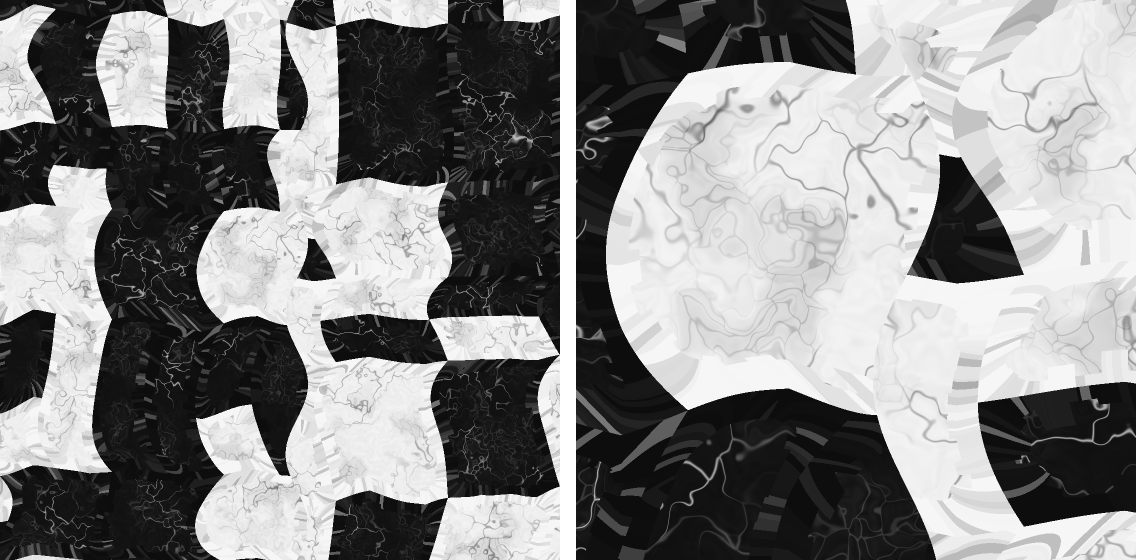
Left, the full canvas; right, a detail of the centre.
A WebGL 1 fragment shader for this texture:

```glsl
precision highp float;
// Black and white marble tiles with bent strips and streaks fanning to their rims.

#define COLUMN 0.1        // width of a narrow tile
#define ROWS 5.0          // tile rows over the canvas
#define BEND 0.048        // sideways bow of the strips
#define SEAM 0.53         // where the rows are shifted
#define RIM 0.041         // width of the streaked rim
#define STREAKS 170.0     // fine streaks per canvas unit
#define VEIN_SCALE 27.0   // size of the vein network
#define WHITE_TONE 0.955
#define BLACK_TONE 0.062

uniform vec2 u_resolution;

float hash(vec2 p) {
  vec3 q = fract(p.xyx * 0.1031);
  q += dot(q, q.yzx + 33.33);
  return fract((q.x + q.y) * q.z);
}

float noise(vec2 p) {
  vec2 i = floor(p), f = fract(p);
  f = f * f * (3.0 - 2.0 * f);
  return mix(mix(hash(i), hash(i + vec2(1.0, 0.0)), f.x),
             mix(hash(i + vec2(0.0, 1.0)), hash(i + 1.0), f.x), f.y);
}

// Thin lines between irregular cells
float cracks(vec2 p, float width) {
  vec2 i = floor(p);
  float nearest = 9.0, second = 9.0;
  for (int y = -1; y <= 1; y++) {
    for (int x = -1; x <= 1; x++) {
      vec2 c = i + vec2(float(x), float(y));
      float d = length(c + vec2(hash(c), hash(c + 71.7)) - p);
      second = min(second, max(nearest, d));
      nearest = min(nearest, d);
    }
  }
  return 1.0 - smoothstep(0.0, width, second - nearest);
}

float marble(vec2 p, float dark) {
  vec2 q = p * VEIN_SCALE;
  vec2 warp = vec2(noise(q * 1.3), noise(q * 1.3 + 40.0)) - 0.5;
  warp += 0.45 * (vec2(noise(q * 4.0), noise(q * 4.0 + 80.0)) - 0.5);
  q += warp;
  float cloud = noise(q * 0.8 + 9.0);
  float grain = noise(q * 7.0);
  float bold = cracks(q, 0.10) * smoothstep(0.3, 0.8, noise(q * 0.6 + 20.0));
  float fine = cracks(q * 2.1 + 5.0, 0.12) * smoothstep(0.4, 0.9, cloud);
  float white = WHITE_TONE - 0.10 * smoothstep(0.45, 0.95, cloud)
              - 0.04 * grain - 0.32 * bold - 0.15 * fine;
  float black = BLACK_TONE + 0.06 * grain * cloud + 0.60 * bold * bold + 0.16 * fine;
  return mix(white, black, dark);
}

float streaks(float along, float key, float dark) {
  float thin = hash(vec2(floor(along * STREAKS), key));
  float broad = hash(vec2(floor(along * STREAKS * 0.3), key + 13.0));
  float white = WHITE_TONE + 0.01 - 0.10 * smoothstep(0.55, 1.0, broad)
              - 0.22 * pow(thin, 7.0);
  float black = BLACK_TONE - 0.01 + 0.07 * smoothstep(0.65, 1.0, broad)
              + 0.40 * pow(thin, 10.0);
  return mix(white, black, dark);
}

float tiles(vec2 p) {
  // Uneven rows with notched edges, shifted beyond the seam
  float side = step(SEAM + 0.02 * sin(p.y * 25.0), p.x);
  float phase = 9.0 * p.y + 2.0 * side;
  float v = ROWS * p.y + 0.22 * sin(phase) + 0.4 * side;
  v += 0.16 * (abs(fract(p.x * 5.0 + 0.2) - 0.5) - 0.25);
  v += 0.12 * (noise(vec2(p.x * 14.0, 3.0 + side)) - 0.5);
  float height = 1.0 / (ROWS + 1.98 * cos(phase));
  float row = floor(v), f = v - row, g = 2.0 * f - 1.0;

  // Bowed or swinging columns; tilt turns the streaks square to the curve
  float bow = BEND * (1.6 * noise(vec2(p.x * 2.5, row * 7.3 + side)) - 0.3);
  float swing = 0.036 * (noise(vec2(p.x * 2.5 + 30.0, row * 5.7)) - 0.5);
  float x = p.x + bow * (1.0 - g * g) + swing * sin(6.2832 * f);
  float tilt = (4.0 * bow * g - 6.2832 * swing * cos(6.2832 * f)) / height;
  float wide = step(0.6, hash(vec2(row, side + 17.0)));
  float width = COLUMN * (1.0 + wide);
  float column = floor(x / width);
  vec2 id = vec2(column + 37.0 * side, row);

  // Alternate the colours, with random swaps and some tiles cut in half
  float dark = mod(column + row + step(0.74, hash(id + 5.0)), 2.0);
  if (hash(id + 51.0) > 0.74) {
    float part = floor(f * 2.0);
    f = fract(f * 2.0);
    height *= 0.5;
    id.y += 0.5 * part;
    dark = mod(dark + part * step(0.3, hash(id + 23.0)), 2.0);
  }

  // Marble core, with streaks running outwards from it
  vec2 size = vec2(width, height);
  vec2 local = (vec2(x / width - column, f) - 0.5) * size;
  vec2 core = max(0.5 * size - RIM, 0.0);
  vec2 base = clamp(local, -core, core);
  vec2 outward = local - base;
  float angle = atan(outward.y, outward.x + 0.00001);
  float along = base.x + base.y + tilt * outward.x + 0.05 * angle;
  float key = hash(id) * 90.0;
  float start = RIM * (0.35 + 0.4 * hash(vec2(floor(along * STREAKS * 0.35), key)));
  if (length(outward) > start) return streaks(along, key, dark);
  return marble(p + hash(id + 9.0) * 3.0, dark);
}

void main() {
  // Four samples per pixel smooth every edge
  float tone = 0.0;
  for (int i = 0; i < 4; i++) {
    vec2 offset = vec2(mod(float(i), 2.0), floor(float(i) / 2.0)) * 0.5 - 0.25;
    tone += tiles((gl_FragCoord.xy + offset) / u_resolution.y);
  }
  gl_FragColor = vec4(vec3(tone * 0.25), 1.0);
}
```
